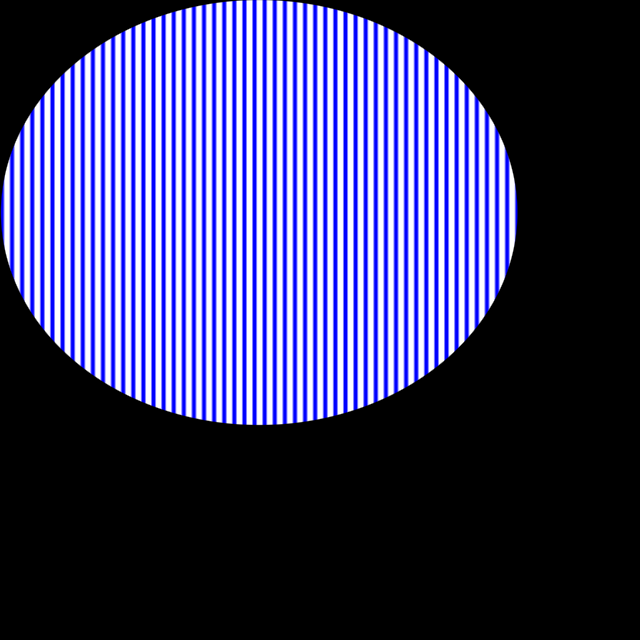
This pattern is drawn by a Shadertoy shader. Its source:

```glsl
// An ellipse of fine blue and white vertical stripes on black.

// Approximate signed distance to an axis-aligned ellipse
float ellipseDistance(vec2 p, vec2 radii) {
    float k = length(p / radii);
    float slope = length(p / (radii * radii));
    return k * (k - 1.0) / max(slope, 1e-4);
}

// 0 on the blue bands, 1 on the white bands, with soft linear ramps
float stripes(float x, float pixel) {
    float period = 0.015788;
    float fromBlue = abs(fract((x - 0.3346) / period + 0.5) - 0.5);
    float ramp = max(0.2, pixel / period);
    return clamp((fromBlue - 0.2) / ramp + 0.5, 0.0, 1.0);
}

void mainImage(out vec4 fragColor, in vec2 fragCoord) {
    vec2 uv = fragCoord / iResolution.xy;
    float pixel = 1.0 / min(iResolution.x, iResolution.y);

    // Stripe colours
    vec3 blue = vec3(0.0, 0.0, 1.0);
    vec3 white = vec3(1.0);
    vec3 striped = mix(blue, white, stripes(uv.x, pixel));

    // Ellipse mask over the black ground
    float d = ellipseDistance(uv - vec2(0.405, 0.668), vec2(0.4035, 0.332));
    float inside = clamp(0.5 - d / max(pixel, 0.002), 0.0, 1.0);

    fragColor = vec4(striped * inside, 1.0);
}
```
